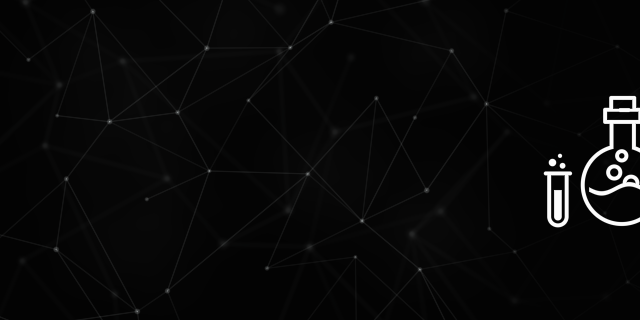
A Shadertoy shader for this background:

```glsl
// A near-black backdrop with faint mist and a web of linked dots, sharp and
// out of focus, plus a white line-art test tube and flask at the right edge.
// The web is a jittered grid joined by hash; the glassware uses distance fields.

// Units: canvas height = 1, origin at the lower left.
const vec3 BASE_COLOR = vec3(0.011);
const vec3 MIST_COLOR = vec3(0.034);
const vec3 WEB_COLOR = vec3(0.92, 0.95, 0.95);
const vec3 ICON_COLOR = vec3(0.99);
const float SHARP_CELL = 0.25;
const float SOFT_CELL = 0.31;
const float LINK_CHANCE = 0.48;
const float STROKE = 0.0062;
const vec2 TUBE = vec2(1.7435, 0.323);
const vec2 FLASK = vec2(1.943, 0.422);
const float FLASK_RADIUS = 0.122;

// Mist patches: centre and radius
const vec3 MIST[6] = vec3[6](
    vec3(0.44, 0.34, 0.33), vec3(0.82, 0.90, 0.30), vec3(1.02, 0.47, 0.25),
    vec3(1.34, 0.30, 0.26), vec3(0.38, 0.74, 0.36), vec3(1.37, 0.86, 0.22));

float hash(vec2 p) {
    vec3 q = fract(vec3(p.xyx) * 0.1031);
    q += dot(q, q.yzx + 33.33);
    return fract((q.x + q.y) * q.z);
}

float gradientDot(vec2 cell, vec2 offset) {
    float angle = 6.2832 * hash(cell + 71.0);
    return dot(vec2(cos(angle), sin(angle)), offset);
}

float gradientNoise(vec2 p) {
    vec2 i = floor(p), f = fract(p), e = vec2(1.0, 0.0);
    vec2 u = f * f * f * (f * (f * 6.0 - 15.0) + 10.0);
    float low = mix(gradientDot(i, f), gradientDot(i + e, f - e), u.x);
    float high = mix(gradientDot(i + e.yx, f - e.yx), gradientDot(i + 1.0, f - 1.0), u.x);
    return mix(low, high, u.y);
}

// Distance fields
float segment(vec2 p, vec2 a, vec2 b) {
    vec2 pa = p - a, ba = b - a;
    return length(pa - ba * clamp(dot(pa, ba) / dot(ba, ba), 0.0, 1.0));
}

float box(vec2 p, vec2 halfSize) {
    vec2 q = abs(p) - halfSize;
    return length(max(q, 0.0)) + min(max(q.x, q.y), 0.0);
}

float outline(float d) { return abs(d) - STROKE; }

// Jittered node, in cell units
vec2 node(vec2 cell, float seed) {
    return cell + 0.08 + 0.84 * vec2(hash(cell + seed), hash(cell + seed + 19.7));
}

// Web layer: dots with links to the right and upper neighbours
float web(vec2 p, float cellSize, float seed, float lineWidth, float dotRadius, float blur) {
    vec2 home = floor(p / cellSize);
    float light = 0.0;
    for (int k = 0; k < 9; k++) {
        vec2 cell = home + vec2(k % 3, k / 3) - 1.0;
        vec2 a = node(cell, seed) * cellSize;
        float size = dotRadius * mix(0.7, 1.2, hash(cell + seed + 5.0));
        light += 2.2 * (1.0 - smoothstep(size - blur, size + blur, length(p - a)));
        for (int j = 0; j < 4; j++) {
            vec2 stepTo = j < 3 ? vec2(j - 1, 1) : vec2(1, 0);
            float chance = hash(cell * 4.0 + float(j) + seed + 43.0);
            vec2 b = node(cell + stepTo, seed) * cellSize;
            float line = 1.0 - smoothstep(lineWidth, lineWidth + blur, segment(p, a, b));
            light += line * step(chance, LINK_CHANCE) * mix(0.5, 1.0, chance / LINK_CHANCE);
        }
    }
    return light;
}

float testTube(vec2 p) {
    vec2 q = p - TUBE;
    float glass = max(outline(segment(q, vec2(0.0), vec2(0.0, 0.2)) - 0.0273), q.y - 0.135);
    float lip = segment(q, vec2(-0.038, 0.135), vec2(0.038, 0.135)) - STROKE;
    float liquid = max(segment(q, vec2(0.0), vec2(0.0, 0.2)) - 0.012, q.y - 0.083);
    float bubbles = min(length(q - vec2(-0.017, 0.169)) - 0.0117,
        min(length(q - vec2(0.0065, 0.190)) - 0.0065, length(q - vec2(0.0145, 0.159)) - 0.009));
    return min(min(glass, lip), min(liquid, bubbles));
}

float flask(vec2 p) {
    vec2 q = p - FLASK;
    float body = min(length(q) - FLASK_RADIUS, box(q - vec2(0.003, 0.15), vec2(0.035, 0.07)));
    float glass = max(outline(body), q.y - 0.20);
    float collar = box(q - vec2(0.003, 0.216), vec2(0.055, 0.019));
    float cap = box(q - vec2(0.003, 0.252), vec2(0.036, 0.02));
    float stopper = min(outline(min(collar, cap)),
        segment(q, vec2(-0.005, 0.234), vec2(0.022, 0.234)) - STROKE);
    // Liquid surface, rings and a half-risen bubble
    float wave = q.y + 0.012 + 0.0143 * cos((q.x + 0.063) * 36.6);
    float surface = max(abs(wave) * 0.9 - STROKE, abs(q.x) - 0.102);
    float rings = min(outline(length(q - vec2(0.0, 0.091)) - 0.0145),
        outline(length(q - vec2(-0.0235, 0.039)) - 0.019));
    float dome = max(outline(length(q - vec2(0.029, 0.006)) - 0.02), -wave);
    return min(min(glass, stopper), min(surface, min(rings, dome)));
}

void mainImage(out vec4 fragColor, in vec2 fragCoord) {
    vec2 p = fragCoord / iResolution.y;
    float pixel = 1.0 / iResolution.y;

    // Mist
    float mist = 0.0;
    for (int i = 0; i < MIST.length(); i++) {
        vec2 q = (p - MIST[i].xy) / MIST[i].z;
        mist += 0.65 * exp(-2.0 * dot(q, q));
    }
    mist *= 0.85 + 0.5 * gradientNoise(p * 4.0) + 0.25 * gradientNoise(p * 9.0);
    vec3 color = BASE_COLOR + MIST_COLOR * mist;

    // Web, fading toward the glassware
    float fade = mix(1.0, 0.25, smoothstep(1.35, 1.75, p.x));
    float sharpWeb = web(p, SHARP_CELL, 11.0, 0.0006, 0.007, max(0.003, pixel));
    float softWeb = web(p, SOFT_CELL, 57.0, 0.002, 0.014, 0.011);
    color += WEB_COLOR * fade * (0.085 * sharpWeb + 0.018 * softWeb);

    // Glassware
    float icon = min(testTube(p), flask(p));
    color = mix(color, ICON_COLOR, 1.0 - smoothstep(-0.7 * pixel, 0.7 * pixel, icon));
    fragColor = vec4(color, 1.0);
}
```
